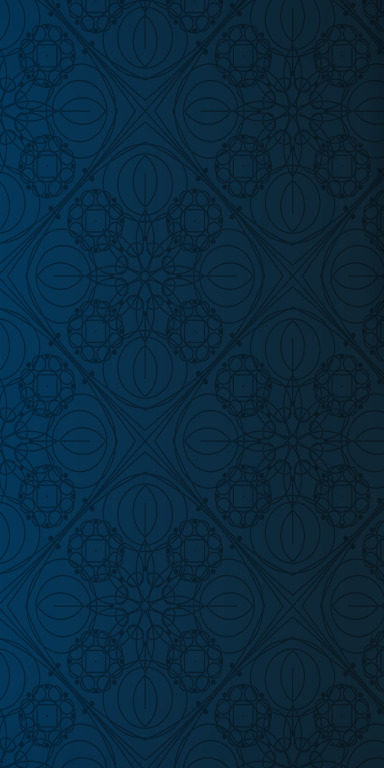
Write a Shadertoy shader that draws this pattern.

```glsl
// Fine dark lace medallions in a staggered diamond lattice on a deep blue gradient.
#define HALF_CELL vec2(0.384, 0.4297)
#define FIRST_CENTER vec2(0.378, 1.281)
#define LINE_HALF 0.0017
#define LINE_SHADE 0.64
#define LEFT_BLUE vec3(0.012, 0.222, 0.365)
#define MID_BLUE vec3(0.040, 0.192, 0.295)
#define RIGHT_BLUE vec3(0.058, 0.150, 0.205)
#define CLUSTER vec2(0.335, 0.335)

const float PI = 3.14159265;

float ring(vec2 p, float r) { return abs(length(p) - r); }

float oval(vec2 p, vec2 r) {
    float k = length(p / r);
    return abs(k * (k - 1.0) / max(length(p / (r * r)), 0.001));
}

// Outline of a pointed leaf lying along x
float leaf(vec2 p, float halfLen, float halfWid) {
    float r = (halfLen * halfLen + halfWid * halfWid) / (2.0 * halfWid);
    return abs(length(vec2(p.x, abs(p.y) + r - halfWid)) - r);
}

float segment(vec2 p, vec2 a, vec2 b) {
    vec2 ab = b - a;
    return length(p - a - ab * clamp(dot(p - a, ab) / dot(ab, ab), 0.0, 1.0));
}

// Rotates p into the nearest of n equal sectors, centred on the x axis
vec2 sector(vec2 p, float n, float turn) {
    float step_ = 2.0 * PI / n;
    float a = atan(p.y, p.x) - turn;
    a = mod(a + 0.5 * step_, step_) - 0.5 * step_;
    return length(p) * vec2(cos(a), sin(a));
}

// Large petal on each axis
float petal(vec2 p) {
    float d = oval(p - vec2(0.565, 0.0), vec2(0.235, 0.285));
    d = min(d, ring(p - vec2(0.555, 0.0), 0.185));
    d = min(d, leaf(p - vec2(0.575, 0.0), 0.155, 0.080));
    return min(d, segment(p, vec2(0.24, 0.0), vec2(0.62, 0.0)));
}

// Eight-fold rosette at the heart
float rosette(vec2 p) {
    vec2 s = sector(p, 8.0, 0.0);
    vec2 t = sector(p, 8.0, PI / 8.0);
    float d = ring(p, 0.030);
    d = min(d, leaf(s - vec2(0.215, 0.0), 0.185, 0.060));
    d = min(d, oval(t - vec2(0.172, 0.0), vec2(0.040, 0.056)));
    d = min(d, leaf(t - vec2(0.270, 0.0), 0.145, 0.085));
    return min(d, length(s - vec2(0.228, 0.0)) - 0.012);
}

// Bubble wreath on each diagonal
float wreath(vec2 p) {
    vec2 c = p - CLUSTER;
    vec2 s = sector(c, 8.0, PI / 8.0);
    vec2 t = sector(c, 8.0, 0.0);
    vec2 q = sector(c, 4.0, 0.0);
    float d = ring(c, 0.095);
    d = min(d, ring(s - vec2(0.145, 0.0), 0.046));
    d = min(d, segment(q, vec2(0.067, -0.067), vec2(0.067, 0.067)));
    d = min(d, ring(q - vec2(0.095, 0.0), 0.095));
    return min(d, length(t - vec2(0.178, 0.0)) - 0.012);
}

// Crossing lattice bands, pointed frame and small ties
float lattice(vec2 p) {
    float u = p.x + p.y;
    float v = p.x - p.y;
    float d = abs(u - 1.0) * 0.707;
    d = min(d, abs(u - 1.0 + 0.075 * v * v) * 0.7);
    d = min(d, abs(u - 0.985 + 0.265 * v * v) / sqrt(2.0 + 0.56 * v * v));
    vec2 k = p - vec2(0.615, 0.385);
    d = min(d, segment(k, vec2(-0.035), vec2(0.035)));
    return min(d, length(k - vec2(-0.025)) - 0.012);
}

vec3 backdrop(vec2 uv) {
    vec3 col = mix(LEFT_BLUE, MID_BLUE, smoothstep(-0.1, 0.48, uv.x));
    col = mix(col, RIGHT_BLUE, smoothstep(0.25, 1.0, uv.x));
    float edge = smoothstep(0.93, 1.02, uv.x) * smoothstep(0.35, 0.7, uv.y);
    float corners = smoothstep(0.3, 0.55, abs(uv.y - 0.48));
    return col * (1.0 - 0.18 * edge) * (1.0 - 0.07 * corners);
}

void mainImage(out vec4 fragColor, in vec2 fragCoord) {
    vec2 p = (fragCoord / iResolution.x - FIRST_CENTER) / HALF_CELL;

    // Nearest medallion of the staggered grid, folded to one octant
    vec2 cell = abs(mod(p + 1.0, 2.0) - 1.0);
    if (cell.x + cell.y > 1.0) cell = 1.0 - cell;
    cell = vec2(max(cell.x, cell.y), min(cell.x, cell.y));

    float d = min(min(petal(cell), rosette(cell)), min(wreath(cell), lattice(cell)));
    d *= 0.5 * (HALF_CELL.x + HALF_CELL.y);
    float ink = clamp((LINE_HALF - d) * iResolution.x + 0.5, 0.0, 1.0);

    vec3 col = backdrop(fragCoord / iResolution.xy);
    fragColor = vec4(col * mix(1.0, LINE_SHADE, ink), 1.0);
}
```
